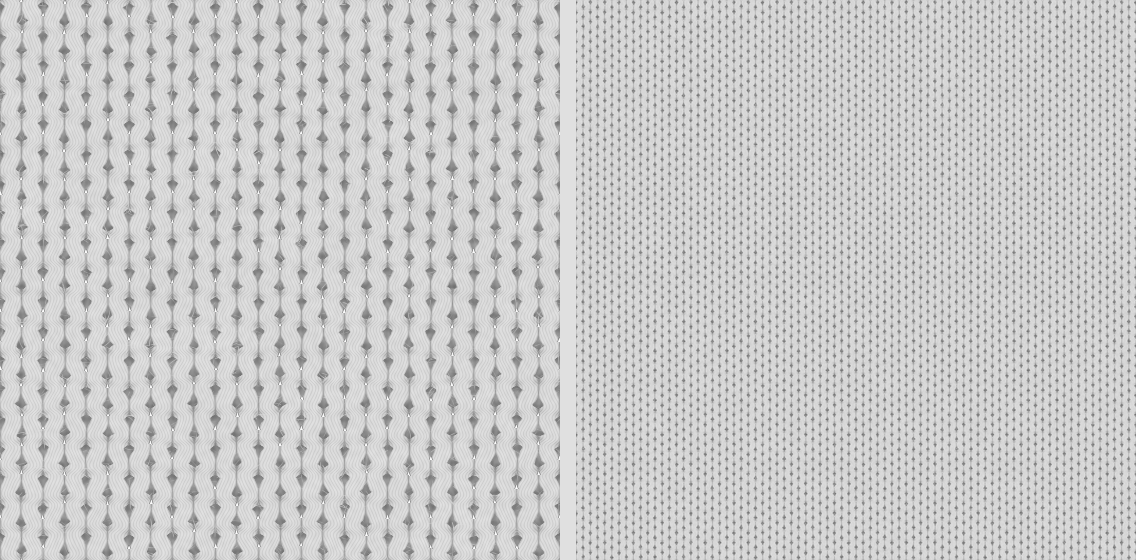
Left: one tile. Right: repeated 3 by 3.
Give the GLSL for this texture, as a Shadertoy shader.

```glsl
// Pale stockinette knit: columns of mirrored, wavy yarn strands with fine fibres,
// tapered openings alternating between neighbouring gaps, pinholes and loose fuzz.
// Each strand is bent by a skewed sine; all counts are whole, so the tile wraps.
#define STRANDS 26.0      // strands across (two per knit column)
#define ROWS 19.0         // stitches up the canvas
#define SWAY 0.17         // sideways swing of fibres, in strand spacings
#define OPENING 0.235     // half width of an opening, in strand spacings
#define FIBRES 7.0        // fibre lines per strand
#define FUZZ_CELLS 30.0   // hair cells across the canvas
#define HAIR_WIDTH 0.0004
#define YARN_COLOR vec3(0.868)
#define GROOVE_COLOR vec3(0.775)
#define SHADE_COLOR vec3(0.58)
#define GAP_COLOR vec3(0.50)
#define HAIR_COLOR vec3(0.87)

const float TAU = 6.2831853;

vec2 hash2(vec2 p) {
    vec3 q = fract(p.xyx * vec3(0.1031, 0.1030, 0.0973));
    q += dot(q, q.yzx + 33.33);
    return fract((q.xx + q.yz) * q.zy);
}

float gradientDot(vec2 cell, vec2 offset, vec2 period) {
    float angle = TAU * hash2(mod(cell, period) + 17.0).x;
    return dot(vec2(cos(angle), sin(angle)), offset);
}

// Gradient noise that repeats after "period" cells, roughly -0.7 to 0.7
float noise(vec2 uv, vec2 period) {
    vec2 p = uv * period, i = floor(p), f = p - i;
    vec2 w = f * f * f * (f * (f * 6.0 - 15.0) + 10.0), e = vec2(1.0, 0.0);
    float low = mix(gradientDot(i, f, period), gradientDot(i + e, f - e, period), w.x);
    float high = mix(gradientDot(i + e.yx, f - e.yx, period),
                     gradientDot(i + 1.0, f - 1.0, period), w.x);
    return mix(low, high, w.y);
}

// Bump that repeats every row
float pulse(float t, float center, float sharpness) {
    return exp(sharpness * (cos(TAU * (t - center)) - 1.0));
}

// Coverage of short bent hairs scattered in wrapping cells
float fuzz(vec2 uv, float pixel) {
    vec2 p = uv * FUZZ_CELLS, home = floor(p);
    float cover = 0.0;
    for (int y = -1; y <= 1; y++)
    for (int x = -1; x <= 1; x++)
    for (int n = 0; n < 4; n++) {
        vec2 cell = home + vec2(x, y);
        vec2 seed = mod(cell, FUZZ_CELLS) + float(n) * 41.0;
        vec2 place = hash2(seed + 3.0), form = hash2(seed + 101.0);
        vec2 d = p - cell - place;
        float angle = TAU * form.x, reach = mix(0.2, 0.6, form.y);
        d = mat2(cos(angle), -sin(angle), sin(angle), cos(angle)) * d;
        d.y -= (place.x - 0.5) * 1.5 * d.x * d.x;
        float side = abs(d.y) / FUZZ_CELLS - HAIR_WIDTH;
        float line = 1.0 - smoothstep(-0.5 * pixel, 0.8 * pixel, side);
        float ends = 1.0 - smoothstep(0.7 * reach, reach, abs(d.x));
        cover = max(cover, line * ends * mix(0.35, 1.0, place.y));
    }
    return cover;
}

void mainImage(out vec4 fragColor, in vec2 fragCoord) {
    vec2 uv = fragCoord / iResolution.xy;
    float pixel = 1.0 / min(iResolution.x, iResolution.y);
    float aa = STRANDS * pixel;
    float patchy = noise(uv, vec2(9.0));

    // Strand coordinates; rows run downward
    float x = uv.x * STRANDS + 0.06 * noise(uv, vec2(13.0, 19.0));
    float down = -uv.y * ROWS + 0.12 * noise(uv + 0.37, vec2(13.0, 11.0));
    float q = TAU * (down - 0.97);
    float wave = -sin(q + 0.4 * sin(q));

    // Openings: odd gaps taper upward from their base, even gaps downward
    float gap = floor(x + 0.5), fromGap = x - gap;
    float odd = mod(gap, 2.0), facing = 2.0 * odd - 1.0;
    float base = odd > 0.5 ? 0.87 : 0.07;
    float along = fract(facing * (base - down) - 0.12 * abs(fromGap));
    float taper = pow(max(1.0 - along / 0.5, 0.0), 1.35) * smoothstep(0.0, 0.13, along);
    float fray = 1.0 + 0.5 * noise(uv, vec2(104.0, 95.0));
    float inside = abs(fromGap) - 0.016 - 1.35 * OPENING * taper * fray;

    // Fibres follow the swaying strand and fade before they become too fine
    float strand = floor(x);
    float across = (x - strand - 0.5) * (1.0 - 2.0 * mod(strand, 2.0));
    float u = across + SWAY * wave;
    float ripple = 0.4 * noise(uv, vec2(52.0, 38.0));
    float fibre = 0.5 + 0.5 * cos(TAU * (FIBRES * u + ripple));
    fibre *= 1.0 - smoothstep(0.4, 0.75, FIBRES * aa);
    vec3 yarn = mix(YARN_COLOR, GROOVE_COLOR, 0.65 * fibre * fibre);
    yarn += 0.012 * patchy + 0.03 * noise(uv, vec2(104.0, 76.0));

    // Dark rims, and a fanned shadow where fibres dip under at the base
    float rim = 1.0 - smoothstep(0.0, 0.09, inside);
    float dip = exp(-fromGap * fromGap / 0.05) * pulse(down, base + 0.04 * facing, 3.5);
    yarn = mix(yarn, SHADE_COLOR, clamp(0.35 * rim + dip * (0.42 + 0.3 * fibre), 0.0, 0.85));

    // Shaded ground behind the yarn
    vec3 back = GAP_COLOR + 0.12 * (1.0 - pulse(down, base - 0.1 * facing, 1.5));
    back += 0.1 * noise(uv, vec2(130.0, 95.0));
    vec3 color = mix(back, yarn, smoothstep(-0.6 * aa, 0.6 * aa, inside));

    // Loose hairs, densest over the openings
    float nearGap = exp(-fromGap * fromGap / 0.07) * pulse(down, base, 1.2);
    float hairs = fuzz(uv, pixel) * clamp(0.25 + 0.5 * nearGap + 0.7 * patchy, 0.1, 0.85);
    color = mix(color, HAIR_COLOR, hairs);

    // Small bright pinholes with a dark outline
    float hole = down - (odd > 0.5 ? 0.98 : 0.45);
    float drop = fract(hole) / 0.13;
    float chance = hash2(vec2(mod(gap, STRANDS), mod(floor(hole), ROWS)) + 7.0).x;
    float edge = abs(fromGap) - 0.06 * drop;
    float present = step(drop, 1.0) * step(0.45, chance);
    color = mix(color, GAP_COLOR, 0.7 * present * (1.0 - smoothstep(0.02, 0.02 + aa, edge)));
    color = mix(color, vec3(0.98), present * (1.0 - smoothstep(-0.5 * aa, 0.5 * aa, edge)));
    fragColor = vec4(clamp(color, 0.0, 1.0), 1.0);
}
```
